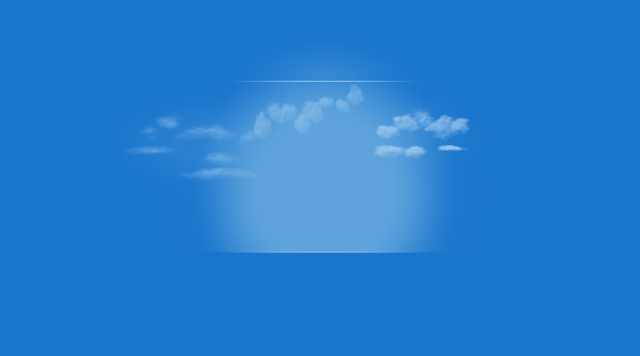
Write a Shadertoy shader that draws this background.

```glsl
// A blue backdrop with a pale glowing panel held between two thin light lines,
// and three clouds drifting across it. Clouds are ellipse puffs whose edges are
// broken up by fractal noise and shaded by a small offset towards the light.

const vec3 SKY   = vec3(0.10, 0.46, 0.80);
const vec3 GLOW  = vec3(0.37, 0.64, 0.86);
const vec3 CLOUD = vec3(0.62, 0.79, 0.93);
const vec3 LINE  = vec3(0.76, 0.89, 0.98);

// Lengths are in canvas heights, measured from the canvas centre.
const float PANEL_TOP    = 0.272;
const float PANEL_BOTTOM = -0.208;
const float CENTRE_X     = 0.014;
const float GLOW_Y       = -0.040;
const float GLOW_INNER   = 0.17;
const float GLOW_OUTER   = 0.40;
const float LINE_REACH   = 0.31;
const float LINE_WIDTH   = 0.0012;
const vec2  LIGHT_STEP   = vec2(-0.004, 0.007);
const float NOISE_SCALE  = 30.0;

// Puffs: centre xy, radii zw.
const int PUFFS = 8;
const vec4 LEFT_CLOUD[PUFFS] = vec4[PUFFS](
    vec4(-0.479, 0.131, 0.054, 0.022), vec4(-0.420, 0.148, 0.047, 0.032),
    vec4(-0.361, 0.129, 0.075, 0.030), vec4(-0.272, 0.124, 0.080, 0.032),
    vec4(-0.197, 0.113, 0.060, 0.036), vec4(-0.467, 0.075, 0.085, 0.015),
    vec4(-0.286, 0.054, 0.070, 0.024), vec4(-0.280, 0.014, 0.110, 0.020));
const vec4 MIDDLE_CLOUD[PUFFS] = vec4[PUFFS](
    vec4(-0.155, 0.148, 0.040, 0.045), vec4(-0.127, 0.178, 0.038, 0.036),
    vec4(-0.089, 0.188, 0.034, 0.026), vec4(-0.049, 0.155, 0.026, 0.036),
    vec4(-0.019, 0.188, 0.036, 0.036), vec4( 0.019, 0.211, 0.036, 0.026),
    vec4( 0.061, 0.202, 0.034, 0.024), vec4( 0.101, 0.228, 0.032, 0.030));
const vec4 RIGHT_CLOUD[PUFFS] = vec4[PUFFS](
    vec4(0.202, 0.129, 0.047, 0.023), vec4(0.249, 0.148, 0.056, 0.032),
    vec4(0.291, 0.164, 0.042, 0.030), vec4(0.338, 0.141, 0.061, 0.030),
    vec4(0.385, 0.141, 0.042, 0.024), vec4(0.202, 0.077, 0.061, 0.018),
    vec4(0.268, 0.073, 0.060, 0.018), vec4(0.366, 0.082, 0.060, 0.010));

float hash(vec2 p) {
    return fract(sin(dot(p, vec2(127.1, 311.7))) * 43758.5);
}

float noise(vec2 p) {
    vec2 i = floor(p), f = fract(p);
    f = f * f * (3.0 - 2.0 * f);
    return mix(mix(hash(i), hash(i + vec2(1, 0)), f.x),
               mix(hash(i + vec2(0, 1)), hash(i + vec2(1, 1)), f.x), f.y);
}

float fbm(vec2 p) {
    float sum = 0.0, amp = 0.5;
    for (int i = 0; i < 5; i++) {
        sum += amp * noise(p);
        p = mat2(1.6, 1.2, -1.2, 1.6) * p + 7.3;
        amp *= 0.5;
    }
    return sum;
}

// Positive inside the union of puffs, with a ragged noisy border.
float cloudField(vec2 p, vec4 puffs[PUFFS], float stretch) {
    float field = -10.0;
    for (int i = 0; i < PUFFS; i++)
        field = max(field, 1.0 - length((p - puffs[i].xy) / puffs[i].zw));
    return field + 1.5 * (fbm(p * NOISE_SCALE * vec2(stretch, 1.0)) - 0.48);
}

// Opacity of a cloud: coverage times light from the upper left.
float cloudLight(vec2 p, vec4 puffs[PUFFS], float stretch, float softness) {
    float here = cloudField(p, puffs, stretch);
    float lit = here - cloudField(p + LIGHT_STEP, puffs, stretch);
    return smoothstep(0.0, softness, here) * clamp(0.58 + 0.75 * lit, 0.15, 1.0);
}

// Soft elliptical falloff: 1 at the centre, 0 at the rim.
float softEllipse(vec2 p, vec2 radii) {
    return 1.0 - smoothstep(0.0, 1.0, length(p / radii));
}

// Thin horizontal highlight, fading towards both ends.
float lightLine(vec2 p, float y, float px) {
    float across = 1.0 - smoothstep(LINE_WIDTH - 0.5 * px, LINE_WIDTH + 0.5 * px, abs(p.y - y));
    return across * (1.0 - smoothstep(0.05, LINE_REACH, abs(p.x - CENTRE_X)));
}

void mainImage(out vec4 fragColor, in vec2 fragCoord) {
    vec2 p = (fragCoord - 0.5 * iResolution.xy) / iResolution.y;
    float px = 1.0 / iResolution.y;

    // Panel glow, cut at the lines, and a halo rising over the upper line
    float below = 1.0 - smoothstep(-px, px, p.y - PANEL_TOP);
    float inside = below * smoothstep(-px, px, p.y - PANEL_BOTTOM);
    vec2 q = p - vec2(CENTRE_X, GLOW_Y);
    float glow = 1.0 - smoothstep(GLOW_INNER, GLOW_OUTER, length(q * vec2(1.0, 0.9)));
    glow = max(glow, 0.14 * softEllipse(q, vec2(0.56, 0.50)));
    float halo = 0.42 * softEllipse(p - vec2(CENTRE_X, PANEL_TOP), vec2(0.27, 0.13));
    vec3 col = mix(SKY, GLOW, glow * inside + halo * (1.0 - below));

    // Mist around the side clouds
    float mist = 0.30 * softEllipse(p - vec2(-0.31, 0.10), vec2(0.32, 0.15))
               + 0.16 * softEllipse(p - vec2(0.29, 0.12), vec2(0.20, 0.13));
    col = mix(col, GLOW, mist * inside * (0.5 + fbm(p * 9.0)));

    // Clouds
    col = mix(col, CLOUD, 0.55 * cloudLight(p, LEFT_CLOUD, 0.55, 0.9));
    col = mix(col, CLOUD, 0.62 * cloudLight(p, MIDDLE_CLOUD, 1.0, 0.5));
    col = mix(col, CLOUD, 0.95 * cloudLight(p, RIGHT_CLOUD, 0.75, 0.6));

    // Light lines
    float lines = lightLine(p, PANEL_TOP, px) + lightLine(p, PANEL_BOTTOM, px);
    col = mix(col, LINE, 0.85 * lines);
    fragColor = vec4(col, 1.0);
}
```
